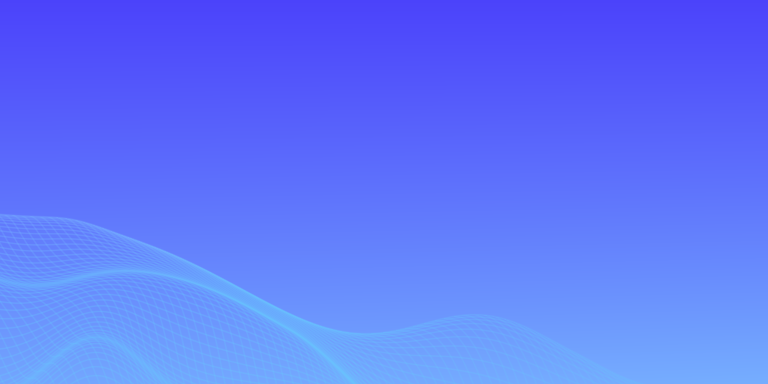
Give the GLSL for this background, as a Shadertoy shader.

```glsl
// A blue vertical gradient with a rolling wireframe surface in the lower left.
// The surface blends between four crest curves; its rows are drawn in a loop,
// and columns are found inside each strip between two neighbouring rows.

const vec3 SKY_TOP = vec3(0.295, 0.262, 0.982);
const vec3 SKY_BOTTOM = vec3(0.455, 0.665, 0.995);
const vec3 MESH_FAR = vec3(0.48, 0.73, 1.0);
const vec3 MESH_NEAR = vec3(0.40, 0.79, 0.99);
const float SKY_TILT = 0.035;         // extra light towards the right
const int ROWS_PER_BAND = 20;
const int BANDS = 3;
const float COLUMNS = 40.0;           // per canvas height
const float COLUMN_LEAN = 0.22;
const float CREST_BUNCHING = 0.78;    // 1 packs rows fully at the crests
const float LINE_HALF_WIDTH = 0.0012;
const float ROW_ALPHA = 0.44;
const float COLUMN_ALPHA = 0.36;
const float TAU = 6.2831853;

float bell(float x, float centre, float width) {
    float d = (x - centre) / width;
    return exp(-d * d);
}

float descent(float x, float centre, float steepness) {
    return 1.0 / (1.0 + exp((x - centre) * steepness));
}

// Heights of the ridge, middle fold, front swell and hidden lower edge.
vec4 crestHeights(float x) {
    float ridge = 0.46 * descent(x, 0.66, 4.8)
                + 0.155 * bell(x, 1.265, 0.27)
                + 0.012 * bell(x, 0.19, 0.10)
                - 0.02 * smoothstep(1.5, 1.7, x);
    float fold = 0.32 * descent(x, 0.72, 7.0)
               - 0.06 * bell(x, 0.08, 0.17)
               - 0.35 * smoothstep(0.75, 1.4, x);
    float swell = 0.18 * bell(x, 0.25, 0.18) - 0.06;
    return vec4(ridge, fold, swell, swell - 0.3);
}

// Height at a depth: 0 is the ridge, each whole step is the next crest.
float surfaceHeight(vec4 crests, float depth) {
    float band = min(floor(depth), float(BANDS - 1));
    float t = depth - band;
    t -= CREST_BUNCHING * sin(TAU * t) / TAU;
    if (band < 0.5) return mix(crests.x, crests.y, t);
    if (band < 1.5) return mix(crests.y, crests.z, t);
    return mix(crests.z, crests.w, t);
}

// Antialiased thin line that keeps its total light at any resolution.
float lineCover(float dist, float pixel) {
    float radius = LINE_HALF_WIDTH + pixel;
    return min(1.0, 2.0 * LINE_HALF_WIDTH / radius)
         * (1.0 - smoothstep(0.0, radius, dist));
}

float meshCover(vec2 p, float pixel) {
    const float STEP_X = 0.002;
    float depthStep = 1.0 / float(ROWS_PER_BAND);
    vec4 crests = crestHeights(p.x);
    vec4 crestsAhead = crestHeights(p.x + STEP_X);
    float clear = 1.0;
    float upper = crests.x;

    for (int i = 0; i < ROWS_PER_BAND * BANDS; i++) {
        float depth = float(i) * depthStep;
        float slope = (surfaceHeight(crestsAhead, depth) - upper) / STEP_X;

        // Row line
        float rowDistance = abs(p.y - upper) / sqrt(1.0 + slope * slope);
        clear *= 1.0 - ROW_ALPHA * lineCover(rowDistance, pixel);

        // Column lines inside this strip
        float lower = surfaceHeight(crests, depth + depthStep);
        float span = lower - upper;
        if ((p.y - upper) * (p.y - lower) < 0.0 && abs(span) > 1e-5) {
            float here = depth + depthStep * (p.y - upper) / span;
            float phase = 3.0 * here + 2.0 * p.x;
            float column = p.x - COLUMN_LEAN * here + 0.04 * sin(phase);
            float alongX = 1.0 + 0.08 * cos(phase);
            float alongDepth = 0.12 * cos(phase) - COLUMN_LEAN;
            float depthPerY = depthStep / span;
            vec2 gradient = vec2(alongX - alongDepth * slope * depthPerY,
                                 alongDepth * depthPerY);
            float offset = abs(fract(column * COLUMNS) - 0.5) / COLUMNS;
            float cover = lineCover(offset / length(gradient), pixel);
            clear *= 1.0 - COLUMN_ALPHA * cover;
        }
        upper = lower;
    }
    return 1.0 - clear;
}

void mainImage(out vec4 fragColor, in vec2 fragCoord) {
    vec2 p = fragCoord / iResolution.y;
    float pixel = 1.0 / iResolution.y;

    // Background gradient
    float fall = 1.0 - p.y + SKY_TILT * (p.x - 1.0) * (1.0 - p.y);
    vec3 color = mix(SKY_TOP, SKY_BOTTOM, fall * (0.87 + 0.13 * fall));

    // Wireframe, softer towards the right end
    float strength = mix(1.0, 0.65, smoothstep(0.8, 1.7, p.x));
    vec3 meshColor = mix(MESH_NEAR, MESH_FAR, smoothstep(0.2, 0.45, p.y));
    color = mix(color, meshColor, strength * meshCover(p, pixel));

    fragColor = vec4(color, 1.0);
}
```
